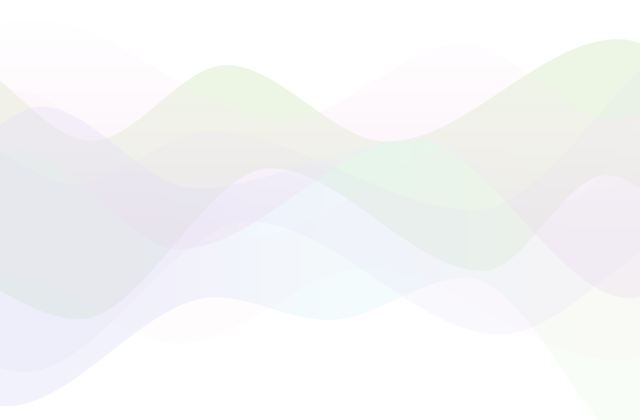
Reproduce this background procedurally as a WebGL 2 fragment shader.

```glsl
#version 300 es
precision highp float;

uniform vec2 u_resolution;
out vec4 fragColor;

const int KNOTS = 6;

const vec3 PAPER = vec3(1.0);
const vec3 LIME = vec3(0.929, 0.965, 0.894);
const vec3 PERIWINKLE = vec3(0.843, 0.855, 0.965);
const vec3 AQUA = vec3(0.867, 0.957, 0.976);
const vec3 MINT = vec3(0.933, 0.976, 0.910);
const vec3 LAVENDER = vec3(0.882, 0.863, 0.961);
const vec3 BLUSH = vec3(0.976, 0.914, 0.965);
const vec3 MAUVE = vec3(0.920, 0.850, 0.930);
const vec3 ROSE = vec3(0.960, 0.890, 0.935);

// Height of a wave whose crests and troughs are the knots
float wave(vec2 knots[KNOTS], float x) {
    float height = knots[0].y;
    for (int i = 1; i < KNOTS; i++) {
        float t = smoothstep(knots[i - 1].x, knots[i].x, x);
        height += (knots[i].y - knots[i - 1].y) * t;
    }
    return height;
}

// Antialiased coverage of the ribbon between two heights
float ribbon(float y, float top, float bottom, float blur) {
    return smoothstep(-blur, blur, top - y) * smoothstep(-blur, blur, y - bottom);
}

vec3 tint(vec3 base, vec3 colour, float opacity) {
    return mix(base, colour, opacity);
}

void main() {
    vec2 uv = gl_FragCoord.xy / u_resolution;
    float blur = 0.8 / u_resolution.y;

    // Upper and lower outlines of the five ribbons
    float limeTop = wave(vec2[KNOTS](
        vec2(-0.09, 0.88), vec2(0.143, 0.665), vec2(0.354, 0.845),
        vec2(0.605, 0.663), vec2(0.966, 0.907), vec2(1.25, 0.66)), uv.x);
    float limeBottom = wave(vec2[KNOTS](
        vec2(-0.15, 0.40), vec2(0.124, 0.24), vec2(0.423, 0.599),
        vec2(0.755, 0.355), vec2(0.948, 0.583), vec2(1.17, 0.35)), uv.x);
    float blueTop = wave(vec2[KNOTS](
        vec2(-0.09, 0.633), vec2(0.065, 0.746), vec2(0.306, 0.552),
        vec2(0.658, 0.669), vec2(0.885, 0.524), vec2(1.08, 0.85)), uv.x);
    float blueBottom = wave(vec2[KNOTS](
        vec2(-0.2, 0.2), vec2(0.01, 0.033), vec2(0.336, 0.292),
        vec2(0.514, 0.238), vec2(0.729, 0.339), vec2(1.042, -0.131)), uv.x);
    float lavenderTop = wave(vec2[KNOTS](
        vec2(-0.08, 0.683), vec2(0.117, 0.562), vec2(0.326, 0.688),
        vec2(0.742, 0.5), vec2(1.12, 0.94), vec2(1.4, 0.5)), uv.x);
    float lavenderBottom = wave(vec2[KNOTS](
        vec2(-0.25, 0.3), vec2(0.039, 0.115), vec2(0.39, 0.472),
        vec2(0.781, 0.204), vec2(1.107, 0.464), vec2(1.4, 0.2)), uv.x);
    float blushTop = wave(vec2[KNOTS](
        vec2(-0.3, 0.75), vec2(0.052, 0.956), vec2(0.443, 0.714),
        vec2(0.723, 0.897), vec2(0.957, 0.716), vec2(1.2, 0.88)), uv.x);
    float blushBottom = wave(vec2[KNOTS](
        vec2(-0.3, 0.4), vec2(0.03, 0.643), vec2(0.28, 0.407),
        vec2(0.645, 0.667), vec2(0.985, 0.29), vec2(1.25, 0.6)), uv.x);
    float roseTop = wave(vec2[KNOTS](
        vec2(-0.3, 0.6), vec2(0.013, 0.788), vec2(0.378, 0.431),
        vec2(0.755, 0.669), vec2(0.898, 0.52), vec2(1.107, 0.702)), uv.x);
    float roseBottom = wave(vec2[KNOTS](
        vec2(-0.25, 0.2), vec2(0.0, 0.345), vec2(0.28, 0.183),
        vec2(0.573, 0.361), vec2(0.964, 0.141), vec2(1.24, 0.4)), uv.x);

    // Gradients along and down the ribbons
    vec3 blue = mix(PERIWINKLE, AQUA, smoothstep(0.2, 0.56, uv.x));
    blue = mix(blue, MINT, smoothstep(0.56, 0.92, uv.x));
    vec3 blush = mix(BLUSH, MAUVE, smoothstep(0.72, 0.42, uv.y));
    float blushOpacity = 0.34 * clamp((0.97 - uv.y) / 0.27, 0.0, 1.0);

    // Translucent layers, back to front
    vec3 colour = PAPER;
    colour = tint(colour, LIME, ribbon(uv.y, limeTop, limeBottom, blur));
    colour = tint(colour, blue, 0.35 * ribbon(uv.y, blueTop, blueBottom, blur));
    colour = tint(colour, LAVENDER, 0.2 * ribbon(uv.y, lavenderTop, lavenderBottom, blur));
    colour = tint(colour, blush, blushOpacity * ribbon(uv.y, blushTop, blushBottom, blur));
    colour = tint(colour, ROSE, 0.1 * ribbon(uv.y, roseTop, roseBottom, blur));

    fragColor = vec4(colour, 1.0);
}
```
